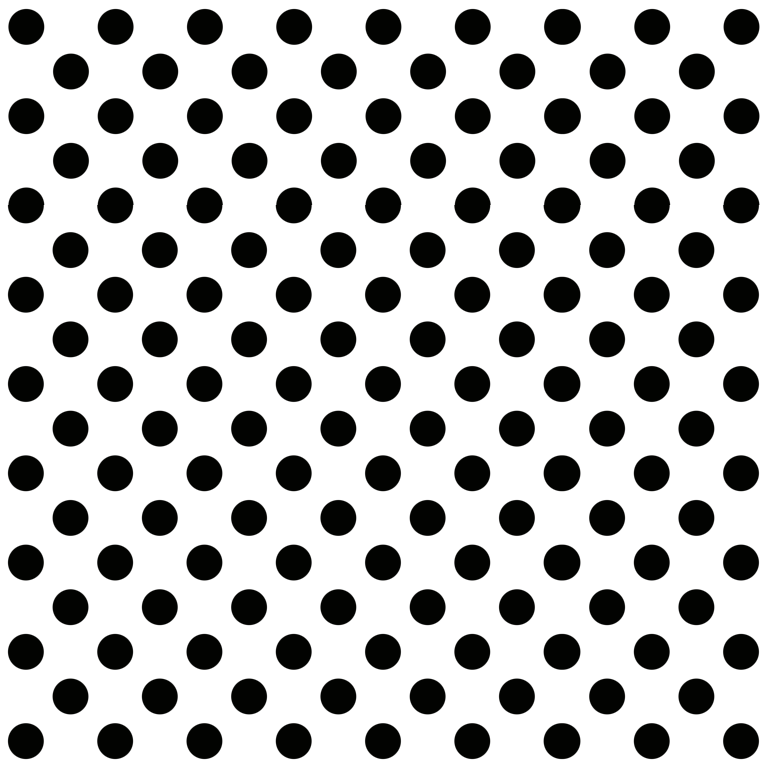
Give the GLSL for this pattern, as a three.js fragment shader.

```glsl
varying vec2 vUv;

const vec3 PAPER = vec3(1.0);
const vec3 INK = vec3(0.008, 0.01, 0.002);

const float PITCH = 0.11625;                // spacing of dots, across and up
const vec2 FIRST_DOT = vec2(0.0337, 0.0350);
const float LAST_INDEX = 8.0;               // nine dots along the main rows
const float RADIUS = 0.0233;
const float SOFTNESS = 0.001;               // half width of the smoothed edge

const vec2 SEAM = vec2(0.7312, 0.7330);     // where the print slips sideways
const float COLUMN_SLIP = 0.0012;
const float ROW_SLIP = 0.0006;

// Undo the small sideways slips; the seam column is slightly stretched.
vec2 alignPrint(vec2 p) {
  p.x -= clamp(p.x - SEAM.x, 0.0, COLUMN_SLIP);
  p.x -= ROW_SLIP * step(SEAM.y, p.y);
  return p;
}

// Signed distance to the nearest dot of a square grid with indices 0 to last.
float dotGrid(vec2 p, vec2 start, float last) {
  vec2 index = clamp(floor((p - start) / PITCH + 0.5), 0.0, last);
  return length(p - start - index * PITCH) - RADIUS;
}

void main() {
  vec2 p = alignPrint(vUv);

  // Main rows, with shorter rows set halfway between them
  float mainDots = dotGrid(p, FIRST_DOT, LAST_INDEX);
  float betweenDots = dotGrid(p, FIRST_DOT + 0.5 * PITCH, LAST_INDEX - 1.0);
  float edge = min(mainDots, betweenDots);

  float paper = smoothstep(-SOFTNESS, SOFTNESS, edge);
  gl_FragColor = vec4(mix(INK, PAPER, paper), 1.0);
}
```
